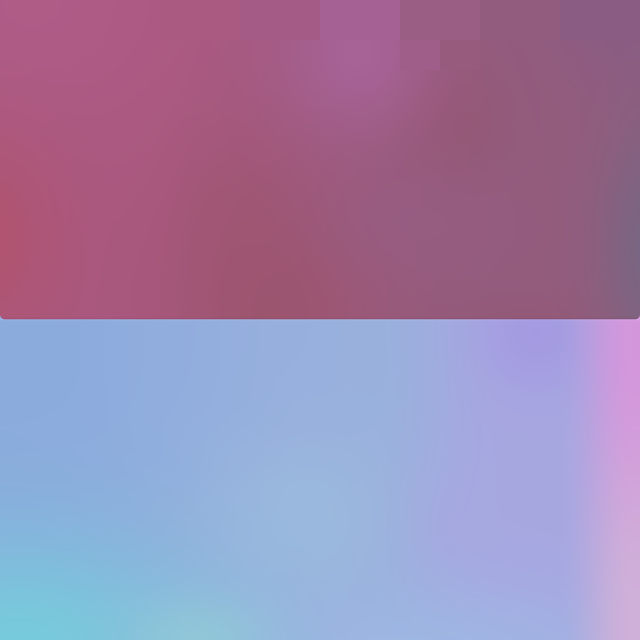
This background is drawn by a Shadertoy shader. Its source:

```glsl
const float SEAM = 0.501;
const float CORNER = 0.008;
const float RIM_WIDTH = 0.0022;
const float RIM_STRENGTH = 0.035;
const float TILE_WIDTH = 0.125;
const float TILE_BOTTOM = 0.9375;
const float SMALL_TILE_BOTTOM = 0.891;

const vec3 ROSE = vec3(0.665, 0.345, 0.495);
const vec3 MAUVE = vec3(0.575, 0.360, 0.490);
const vec3 MAGENTA = vec3(0.685, 0.360, 0.530);
const vec3 CRIMSON = vec3(0.690, 0.330, 0.440);
const vec3 WINE = vec3(0.610, 0.330, 0.430);
const vec3 ORCHID = vec3(0.655, 0.385, 0.590);
const vec3 PLUM = vec3(0.580, 0.340, 0.455);
const vec3 DUSK = vec3(0.590, 0.365, 0.510);
const vec3 VIOLET = vec3(0.535, 0.360, 0.520);
const vec3 SLATE = vec3(0.470, 0.400, 0.510);

const vec3 SKY = vec3(0.545, 0.670, 0.865);
const vec3 HAZE = vec3(0.600, 0.690, 0.865);
const vec3 PERIWINKLE = vec3(0.655, 0.655, 0.880);
const vec3 LAVENDER = vec3(0.640, 0.600, 0.885);
const vec3 MIST = vec3(0.610, 0.730, 0.865);
const vec3 CYAN = vec3(0.465, 0.795, 0.860);
const vec3 SEAFOAM = vec3(0.570, 0.790, 0.840);
const vec3 PALE_BLUE = vec3(0.620, 0.715, 0.890);
const vec3 PINK = vec3(0.830, 0.590, 0.860);
const vec3 BLUSH = vec3(0.810, 0.690, 0.850);

// Soft elliptical weight around a centre
float glow(vec2 p, vec2 centre, vec2 radius) {
    vec2 q = (p - centre) / radius;
    return exp(-dot(q, q));
}

// Snap the top strip to coarse tiles
vec2 tilePosition(vec2 p) {
    if (p.y > TILE_BOTTOM && p.x > 0.25)
        return vec2((floor(p.x / TILE_WIDTH) + 0.5) * TILE_WIDTH, 0.97);
    if (p.y > SMALL_TILE_BOTTOM && p.x > 0.625 && p.x < 0.75) {
        float width = 0.5 * TILE_WIDTH;
        return vec2((floor(p.x / width) + 0.5) * width, 0.91);
    }
    return p;
}

vec3 upperField(vec2 p) {
    p = tilePosition(p);
    vec3 c = mix(ROSE, MAUVE, smoothstep(0.2, 0.8, p.x));
    c = mix(c, MAGENTA, glow(p, vec2(0.05, 1.0), vec2(0.25, 0.22)));
    c = mix(c, CRIMSON, glow(p, vec2(-0.02, 0.63), vec2(0.11, 0.16)));
    c = mix(c, WINE, 0.9 * glow(p, vec2(0.42, 0.52), vec2(0.15, 0.17)));
    c = mix(c, WINE, 0.4 * glow(p, vec2(0.37, 0.68), vec2(0.10, 0.13)));
    c = mix(c, PLUM, 0.9 * glow(p, vec2(0.70, 0.82), vec2(0.09, 0.12)));
    c = mix(c, DUSK, 0.8 * glow(p, vec2(0.66, 0.65), vec2(0.13, 0.08)));
    c = mix(c, PLUM, 0.6 * glow(p, vec2(0.82, 0.49), vec2(0.15, 0.05)));
    c = mix(c, VIOLET, glow(p, vec2(1.0, 1.0), vec2(0.13, 0.13)));
    c = mix(c, SLATE, glow(p, vec2(1.02, 0.61), vec2(0.08, 0.20)));
    return mix(c, ORCHID, glow(p, vec2(0.56, 0.92), vec2(0.12, 0.13)));
}

vec3 lowerField(vec2 p) {
    vec3 c = mix(SKY, HAZE, smoothstep(0.0, 0.6, p.x));
    c = mix(c, PERIWINKLE, smoothstep(0.58, 0.80, p.x));
    c = mix(c, MIST, 0.8 * glow(p, vec2(0.48, 0.19), vec2(0.16, 0.13)));
    c = mix(c, LAVENDER, 0.9 * glow(p, vec2(0.84, 0.48), vec2(0.09, 0.09)));
    c = mix(c, PERIWINKLE, 0.7 * glow(p, vec2(0.73, 0.17), vec2(0.10, 0.12)));
    c = mix(c, PALE_BLUE, glow(p, vec2(0.68, -0.03), vec2(0.28, 0.11)));
    c = mix(c, CYAN, glow(p, vec2(0.03, -0.02), vec2(0.27, 0.18)));
    c = mix(c, SEAFOAM, 0.8 * glow(p, vec2(0.31, 0.0), vec2(0.11, 0.07)));
    vec3 edge = mix(BLUSH, PINK, smoothstep(0.05, 0.45, p.y));
    return mix(c, edge, smoothstep(0.87, 0.99, p.x));
}

// Signed distance to the upper panel with rounded lower corners
float panelDistance(vec2 p) {
    vec2 q = vec2(abs(p.x - 0.5) - 0.5, SEAM - p.y) + CORNER;
    return length(max(q, 0.0)) + min(max(q.x, q.y), 0.0) - CORNER;
}

void mainImage(out vec4 fragColor, in vec2 fragCoord) {
    vec2 p = fragCoord / iResolution.xy;
    float pixel = 1.0 / iResolution.y;
    float panel = 1.0 - smoothstep(-0.5 * pixel, 0.5 * pixel, panelDistance(p));

    // Thin dark and light rims along the seam
    float offset = (p.y - SEAM) / RIM_WIDTH;
    float rim = RIM_STRENGTH * exp(-offset * offset);
    vec3 color = mix(lowerField(p) + rim, upperField(p) - rim, panel);
    fragColor = vec4(color, 1.0);
}
```
